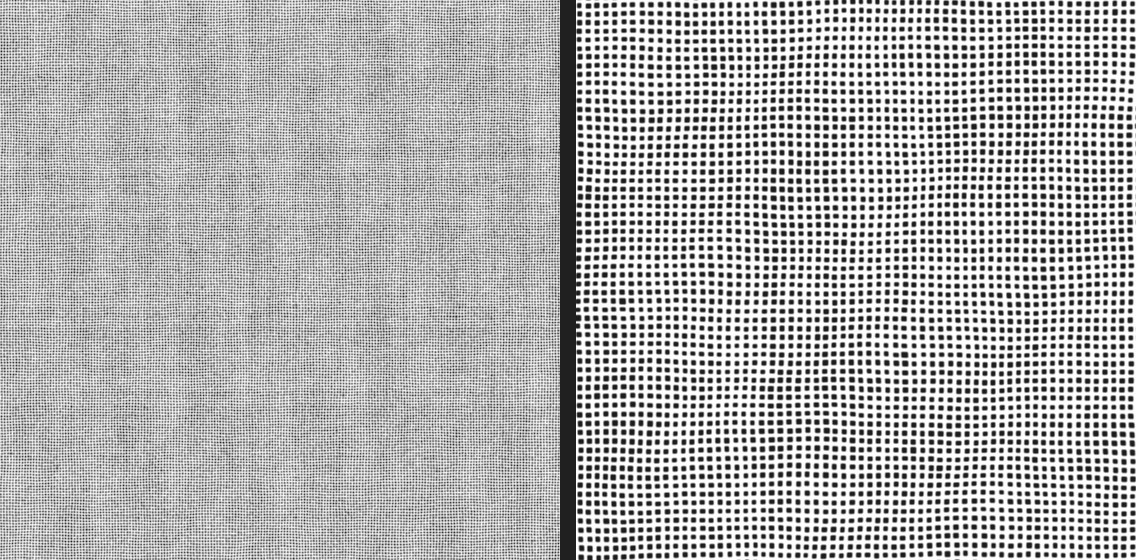
Left, the full canvas; right, a detail of the centre.
A WebGL 1 fragment shader for this texture:

```glsl
precision highp float;
// Fine plain-weave gauze: a grid of pale threads around small dark holes.
// Layered sines bend the threads and vary their tightness, hashes vary each
// hole, and samples over the pixel footprint smooth the tiny cells.

uniform vec2 u_resolution;

const float TAU = 6.2831853;
const float REPEATS = 192.0;     // holes across and down
const float HOLE_HALF = 0.290;   // half width of a hole, in cells
const float CORNER = 0.15;       // corner radius of a hole, in cells
const float FOOTPRINT = 1.80;    // filter width, in output samples
const int TAPS = 6;
const vec3 THREAD_COLOR = vec3(0.995);
const vec3 HOLE_COLOR = vec3(0.11);

float hash(vec2 p) {
  vec3 q = fract(vec3(p.xyx) * 0.1031);
  q += dot(q, q.yzx + 33.33);
  return fract((q.x + q.y) * q.z);
}

vec2 hash2(vec2 p) {
  return vec2(hash(p), hash(p + vec2(37.0, 91.0)));
}

// Smooth wandering value, roughly -1 to 1, for a point in canvas units.
float layeredSines(vec2 p, float phase) {
  float sum = 0.0;
  sum += 0.45 * sin(TAU * dot(p, vec2(3.0, 2.0)) + phase);
  sum += 0.30 * sin(TAU * dot(p, vec2(-5.0, 7.0)) + phase * 2.3);
  sum += 0.20 * sin(TAU * dot(p, vec2(11.0, 4.0)) + phase * 3.7);
  sum += 0.15 * sin(TAU * dot(p, vec2(-9.0, 17.0)) + phase * 5.1);
  return sum;
}

// Shift of the thread grid, in cells.
vec2 threadBend(vec2 p) {
  return 0.32 * vec2(layeredSines(p, 1.3), layeredSines(p.yx, 4.1));
}

// Broad bands and patches where the cloth is woven more or less tightly.
float weaveLooseness(vec2 p) {
  float patches = layeredSines(p * vec2(2.0, 1.0), 2.6);
  float columns = layeredSines(p * vec2(3.0, 0.0), 0.7);
  float rows = layeredSines(p * vec2(0.0, 3.0), 5.2);
  return 0.014 * patches + 0.008 * columns + 0.006 * rows;
}

float roundedBox(vec2 p, vec2 halfSize, float radius) {
  vec2 d = abs(p) - halfSize + radius;
  return length(max(d, 0.0)) + min(max(d.x, d.y), 0.0) - radius;
}

// Darkness of the weave at a point in cells; looseness widens the holes.
float holeMask(vec2 grid, float looseness) {
  vec2 id = floor(grid);
  vec2 jitter = hash2(id) - 0.5;
  vec2 sizeNoise = hash2(id + 211.0) - 0.5;
  vec2 threadNoise = vec2(hash(vec2(id.x, 5.0)), hash(vec2(9.0, id.y))) - 0.5;
  float worn = step(0.995, hash(id + 407.0));

  vec2 halfSize = vec2(HOLE_HALF + looseness + 0.05 * worn);
  halfSize += 0.06 * sizeNoise + 0.04 * threadNoise;
  float d = roundedBox(fract(grid) - 0.5 - 0.10 * jitter, halfSize, CORNER);
  return 1.0 - smoothstep(-0.06, 0.06, d);
}

// Average of the mask over a square footprint, given in cells.
float filteredHoles(vec2 grid, float width, float looseness) {
  float sum = 0.0;
  for (int j = 0; j < TAPS; j++) {
    for (int i = 0; i < TAPS; i++) {
      vec2 offset = (vec2(float(i), float(j)) + 0.5) / float(TAPS) - 0.5;
      sum += holeMask(grid + offset * width, looseness);
    }
  }
  return sum / float(TAPS * TAPS);
}

void main() {
  float side = min(u_resolution.x, u_resolution.y);
  vec2 uv = gl_FragCoord.xy / side;
  vec2 grid = uv * REPEATS + threadBend(uv);
  float width = FOOTPRINT * REPEATS / side;

  float holes = filteredHoles(grid, width, weaveLooseness(uv));
  gl_FragColor = vec4(mix(THREAD_COLOR, HOLE_COLOR, holes), 1.0);
}
```
